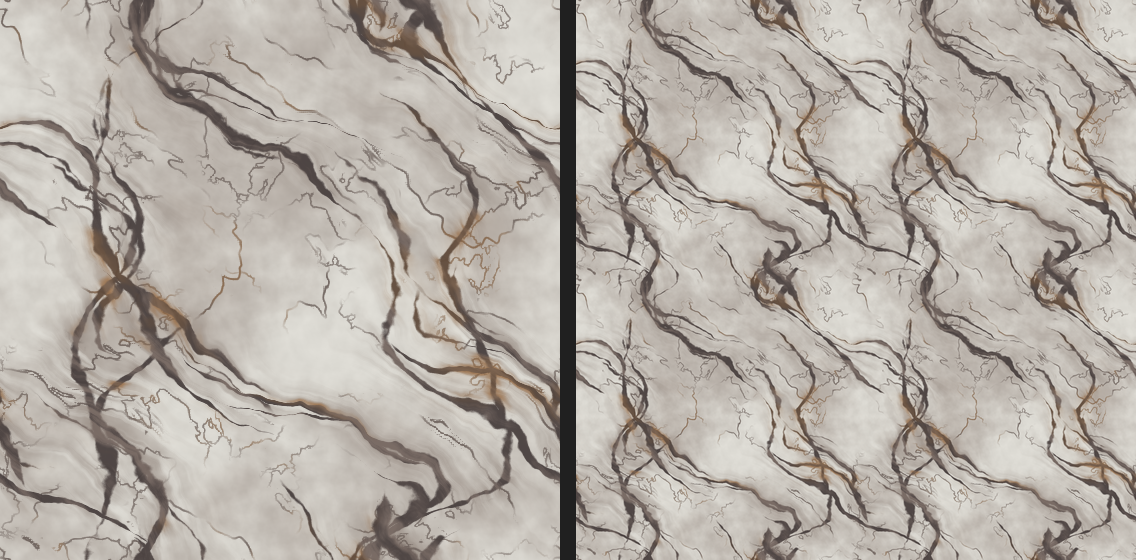
Left: one tile. Right: repeated 2 by 2.
Give the GLSL for this texture, as a Shadertoy shader.

```glsl
// Pale veined marble: braided dark veins run down to the right, with taupe halos,
// rust stains and hairline cracks over a cloudy ground. Every layer is wrapped
// gradient noise or a closed curve on the torus, so the square tiles.

const float TAU = 6.28319;
const vec3 PALE  = vec3(0.865, 0.857, 0.830);
const vec3 GREY  = vec3(0.725, 0.695, 0.665);
const vec3 TAUPE = vec3(0.560, 0.510, 0.475);
const vec3 UMBER = vec3(0.470, 0.415, 0.390);
const vec3 INK   = vec3(0.285, 0.250, 0.245);
const vec3 RUST  = vec3(0.620, 0.440, 0.275);

const int   STRANDS    = 13;     // all veins
const int   DIAGONALS  = 10;     // those in the two slanted bundles
const float THICKNESS  = 0.0095; // largest half width of a vein
const float SPREAD     = 0.30;   // how far strands stray from their bundle
const float SWAY       = 0.055;  // staircase bend of the bundles
const float WARP       = 0.045;
const float ROUGHNESS  = 0.005;
const float HALO_WIDTH = 0.034;
const float HAIRLINE   = 0.0011;

// Gradient noise that wraps after a whole number of cells
vec2 gradient(vec2 cell, vec2 period, float seed) {
    cell = mod(cell, period);
    float h = fract(sin(dot(cell, vec2(127.1, 311.7)) + seed * 74.7) * 43758.5);
    return vec2(cos(TAU * h), sin(TAU * h));
}

float noise(vec2 p, vec2 period, float seed) {
    vec2 i = floor(p), f = p - i;
    vec2 u = f * f * f * (f * (f * 6.0 - 15.0) + 10.0);
    vec2 e = vec2(0.0, 1.0);
    float a = dot(gradient(i, period, seed), f);
    float b = dot(gradient(i + e.yx, period, seed), f - e.yx);
    float c = dot(gradient(i + e.xy, period, seed), f - e.xy);
    float d = dot(gradient(i + e.yy, period, seed), f - e.yy);
    return mix(mix(a, b, u.x), mix(c, d, u.x), u.y);
}

float fbm(vec2 p, vec2 freq, float seed) {
    float sum = 0.0, amp = 1.0;
    for (int i = 0; i < 5; i++) {
        sum += amp * noise(p * freq + seed * 1.37, freq, seed);
        freq *= 2.0;
        amp *= 0.5;
        seed += 7.0;
    }
    return sum;
}

// Thin line along the zero contour of a noise field
float hairline(float field, float freq, float width, float px) {
    float slope = length(vec2(dFdx(field), dFdy(field))) / px;
    float d = abs(field) / max(slope, freq * 0.5);
    return 1.0 - smoothstep(width * 0.3, width + px, d);
}

void mainImage(out vec4 fragColor, in vec2 fragCoord) {
    vec2 p = fragCoord / iResolution.xy;
    float px = 1.0 / iResolution.y;
    vec2 w = p + WARP * vec2(fbm(p, vec2(4.0), 1.0), fbm(p, vec2(4.0), 2.0));

    // Coordinates across and along the bundles
    float sway = SWAY * sin(2.0 * TAU * (w.y - 0.52));
    vec2 flow = vec2(w.x + w.y - sway, w.y);

    float grain = fbm(p, vec2(28.0), 3.0);
    float cloud = fbm(w, vec2(3.0), 4.0);
    float wisp  = fbm(flow, vec2(7.0, 4.0), 5.0);
    float fibre = fbm(flow, vec2(30.0, 6.0), 6.0);
    float stain = smoothstep(0.02, 0.42, fbm(flow, vec2(7.0, 5.0), 8.0));

    // Braided veins: closed curves that swell, thin out and cross
    float vein = 0.0, halo = 0.0, rim = 0.0;
    float soft = 0.0012 + 0.6 * px;
    for (int i = 0; i < STRANDS; i++) {
        float id = float(i), seed = 20.0 + id;
        bool slanted = i < DIAGONALS;
        float across = slanted ? flow.x : w.x;
        float center = 0.25 + 0.5 * mod(id, 2.0);
        float stray = SPREAD * noise(vec2(w.y * 4.0 + id * 0.37, 0.5), vec2(4.0, 8.0), seed);
        float swell = noise(vec2(w.y * 5.0 + id * 0.61, 0.5), vec2(5.0, 8.0), seed + 30.0);
        float body = smoothstep(-0.22, 0.34, swell);
        float radius = THICKNESS * body * (slanted ? 1.0 : 0.65);
        float d = abs(fract(across - center - stray + 0.5) - 0.5) * 0.75;
        d += ROUGHNESS * grain;
        float line = 1.0 - smoothstep(radius - soft, radius + soft, d);
        vein = max(vein, line * smoothstep(0.0, 0.15, body));
        rim = max(rim, body * (1.0 - smoothstep(radius, radius + 0.017, d)));
        halo = max(halo, body * exp(-max(d, 0.0) / HALO_WIDTH));
    }

    // Broken hairline cracks, coarse and fine
    float plates = fbm(flow, vec2(4.0, 3.0), 11.0);
    float coarse = hairline(plates, 5.0, HAIRLINE * 1.3, px);
    coarse *= smoothstep(-0.15, 0.25, fbm(p, vec2(6.0), 12.0));
    float fine = hairline(fbm(w, vec2(8.0), 13.0), 9.0, HAIRLINE, px);
    fine *= smoothstep(0.0, 0.35, fbm(p, vec2(5.0), 14.0) + 0.25 * halo);
    float cracks = max(coarse * 0.85, fine * 0.7);

    // Cloudy ground, shifted in tone from plate to plate
    float tone = 0.54 + 0.85 * cloud + 0.35 * wisp + 0.10 * grain;
    tone += 0.12 * smoothstep(-0.03, 0.03, plates) - 0.06;
    vec3 color = mix(GREY, PALE, smoothstep(0.0, 1.0, tone));
    color += 0.025 * grain;

    // Fibrous halo, rust, cracks and vein cores
    float fibrous = smoothstep(-0.45, 0.45, fibre + 0.5 * wisp);
    color = mix(color, TAUPE, 0.85 * halo * fibrous);
    color = mix(color, RUST, stain * (0.75 * rim * fibrous + 0.12 * halo));
    color = mix(color, mix(UMBER * 0.85, RUST * 0.9, stain * 0.7), cracks);
    vec3 core = mix(INK, UMBER, smoothstep(-0.35, 0.5, fibre + 0.3 * grain));
    core = mix(core, RUST * 0.8, 0.45 * stain);
    color = mix(color, core, 0.95 * vein);

    fragColor = vec4(clamp(color, 0.0, 1.0), 1.0);
}
```
